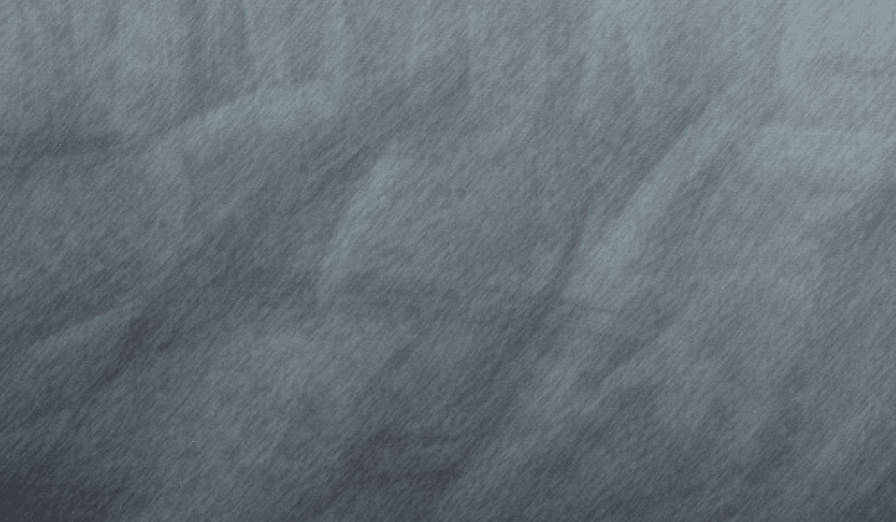
Reproduce this texture procedurally as a Shadertoy shader.

```glsl
#define SLATE vec3(0.268, 0.290, 0.325)
#define CHALK vec3(0.500, 0.545, 0.572)
#define SWIPES 80
#define TOP_STROKES 18
#define OPACITY 0.55
#define BRISTLE 0.55
#define GRAIN 0.30
#define MAIN_ANGLE 0.86

float hash(vec2 p) {
    return fract(sin(dot(p, vec2(127.1, 311.7))) * 43758.5453);
}

float noise(vec2 p) {
    vec2 cell = floor(p), f = fract(p);
    f = f * f * (3.0 - 2.0 * f);
    float low = mix(hash(cell), hash(cell + vec2(1, 0)), f.x);
    float high = mix(hash(cell + vec2(0, 1)), hash(cell + vec2(1, 1)), f.x);
    return mix(low, high, f.y);
}

float fbm(vec2 p) {
    float sum = 0.0, amp = 0.5;
    for (int i = 0; i < 4; i++) {
        sum += amp * noise(p);
        p = p * 2.03 + 7.3;
        amp *= 0.5;
    }
    return sum;
}

vec2 turn(vec2 p, float angle) {
    float c = cos(angle), s = sin(angle);
    return vec2(c * p.x + s * p.y, c * p.y - s * p.x);
}

// Fine lines running along x
float bristles(vec2 q) {
    return 0.40 * noise(q * vec2(3.0, 45.0))
         + 0.35 * noise(q * vec2(7.0, 110.0) + 31.0)
         + 0.25 * noise(q * vec2(16.0, 230.0) + 57.0);
}

// Bent smear with one soft and one firm side, laid over the tone below
float swipe(float tone, vec2 p, vec2 center, float angle, vec2 halfSize, float bend, float target) {
    vec2 q = turn(p - center, angle);
    q.y -= bend * q.x * q.x;
    vec2 r = q / halfSize;
    if (abs(r.x) > 1.3 || abs(r.y) > 1.0) return tone;
    float lines = bristles(q + center * 17.0);
    float ends = 1.0 - smoothstep(0.45, 1.0, abs(r.x) + 0.5 * (lines - 0.5));
    float sides = smoothstep(-1.0, 0.2, r.y) * (1.0 - smoothstep(0.72, 1.0, r.y));
    return mix(tone, target + BRISTLE * (lines - 0.5), OPACITY * ends * sides);
}

// Round rubbing marks
float swirl(vec2 p, vec2 center, float radius) {
    vec2 d = (p - center) * vec2(1.0, 0.85);
    float dist = length(d) + 0.02 * noise(p * 9.0);
    float rings = noise(vec2(dist * 50.0, 3.0 * d.x / radius)) + 0.5 * noise(vec2(dist * 150.0, d.y * 8.0));
    return (rings - 0.75) * (1.0 - smoothstep(0.5, 1.0, dist / radius));
}

float smears(vec2 p, float aspect) {
    float tone = 0.0;
    for (int i = 0; i < SWIPES; i++) {
        float id = float(i);
        vec2 center = vec2(hash(vec2(id, 1.3)) * aspect, hash(vec2(id, 2.7)));
        float angle = MAIN_ANGLE + 0.9 * (hash(vec2(id, 3.1)) - 0.5);
        angle = mix(angle, 1.5, smoothstep(0.72, 0.95, center.y));
        angle *= mix(0.45, 1.0, smoothstep(0.0, 0.3, center.y));
        if (hash(vec2(id, 4.9)) < 0.15) angle = 0.3 * (hash(vec2(id, 5.3)) - 0.5);
        angle += 3.14159 * step(0.5, hash(vec2(id, 6.1)));
        vec2 size = vec2(mix(0.10, 0.36, hash(vec2(id, 7.7))), mix(0.025, 0.10, hash(vec2(id, 8.3))));
        float bend = 1.8 * (hash(vec2(id, 9.1)) - 0.5);
        tone = swipe(tone, p, center, angle, size, bend, 0.62 * (hash(vec2(id, 10.9)) - 0.5));
    }
    // Upright strokes along the top
    for (int i = 0; i < TOP_STROKES; i++) {
        float id = float(i) + 200.0;
        vec2 center = vec2(aspect * (float(i) + hash(vec2(id, 1.1))) / float(TOP_STROKES), 0.86 + 0.14 * hash(vec2(id, 2.2)));
        float angle = 1.57 + 0.45 * (hash(vec2(id, 3.3)) - 0.5);
        tone = swipe(tone, p, center, angle, vec2(0.17, 0.045), 0.3, 0.5 * hash(vec2(id, 4.4)) - 0.15);
    }
    // Broad dark wipes, then the strongest chalk marks
    tone = swipe(tone, p, vec2(0.56, 0.60), 0.72, vec2(0.50, 0.09), -0.25, -0.22);
    tone = swipe(tone, p, vec2(0.78, 0.40), -0.10, vec2(0.52, 0.08), -0.15, -0.20);
    tone = swipe(tone, p, vec2(1.27, 0.63), 0.90, vec2(0.34, 0.05), -0.20, 0.38);
    tone = swipe(tone, p, vec2(0.46, 0.76), 0.36, vec2(0.25, 0.055), -0.70, 0.40);
    tone = swipe(tone, p, vec2(0.69, 0.58), 1.08, vec2(0.20, 0.04), -0.90, 0.48);
    tone = swipe(tone, p, vec2(1.57, 0.70), -0.05, vec2(0.17, 0.06), 0.0, 0.38);
    tone = swipe(tone, p, vec2(1.17, 0.24), 0.66, vec2(0.42, 0.04), 0.15, 0.28);
    return tone;
}

void mainImage(out vec4 fragColor, in vec2 fragCoord) {
    vec2 p = fragCoord / iResolution.y;
    float aspect = iResolution.x / iResolution.y;
    float x = p.x / aspect;

    // Uneven light: bright upper right, dim lower corners
    float tone = 0.13 + 0.60 * p.y + 0.14 * x + 0.25 * x * p.y;
    tone -= 0.16 * (1.0 - smoothstep(0.0, 0.35, p.y)) * smoothstep(0.25, 0.5, abs(x - 0.5));
    tone += 0.55 * (fbm(turn(p, MAIN_ANGLE) * vec2(2.0, 5.0)) - 0.47);

    float chalk = smears(p, aspect);
    chalk += 0.16 * swirl(p, vec2(0.24, 0.61), 0.28) + 0.14 * swirl(p, vec2(0.56, 0.19), 0.30);
    tone += chalk;

    // Thin seam across the board
    float seam = abs(p.y - 0.632 - 0.006 * noise(vec2(p.x * 3.0, 4.0)));
    tone -= 0.13 * (1.0 - smoothstep(0.0, 0.005, seam)) * noise(vec2(p.x * 6.0, 9.0));

    // Slanted grain, dust and sparse specks
    vec2 slant = turn(p, MAIN_ANGLE);
    tone += GRAIN * (noise(slant * vec2(55.0, 240.0)) - 0.5);
    tone += 0.7 * GRAIN * (noise(p * 290.0) - 0.5);
    tone += 0.3 * smoothstep(0.95, 1.0, noise(p * 130.0 + 11.0));

    vec3 color = mix(SLATE, CHALK, clamp(tone, -0.2, 1.25));
    color += vec3(-0.025, 0.008, 0.0) * clamp(chalk, -0.4, 0.6);
    fragColor = vec4(color, 1.0);
}
```
